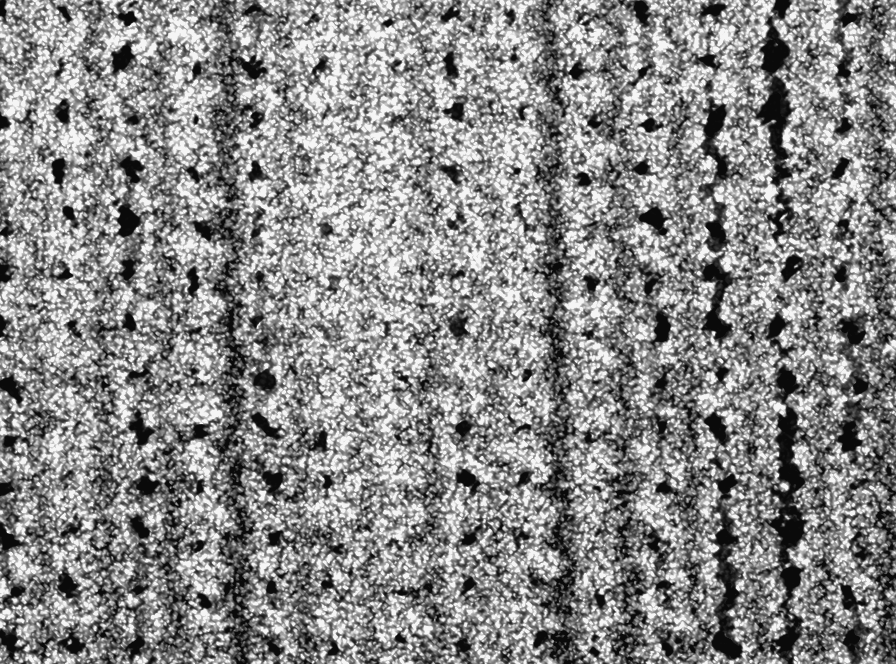
Reproduce this texture procedurally as a Shadertoy shader.

```glsl
// Grainy monochrome ribbed knit: wavy dark furrows between columns of small ragged holes.

const vec2  REPEATS      = vec2(13.76, 12.67);  // columns across, rows down
const vec2  PHASE        = vec2(0.05, 0.27);
const float LEAN         = 0.28;                // sideways drift, in columns
const float STAGGER      = 0.22;                // row shift between columns
const float HOLE_RADIUS  = 0.17;                // in row heights
const float HOLE_SOFT    = 0.06;
const vec2  HOLE_SHAPE   = vec2(1.15, 0.85);    // above 1 narrows
const float HALO_DEPTH   = 0.20;
const float FURROW_WIDTH = 0.23;                // in column widths
const float FURROW_DEPTH = 0.56;
const float GRAIN_FINE   = 225.0;               // grains across the canvas
const float GRAIN_COARSE = 125.0;
const float CLUMPS       = 58.0;
const float GRAIN_MEAN   = 0.37;
const vec3  CONTRAST     = vec3(0.95, 0.50, 0.40); // fine, coarse, clumps
const float TONE_BOTTOM  = 0.68;
const float TONE_TOP     = 0.83;
const vec2  WORN_CENTER  = vec2(0.41, 0.60);
const vec2  WORN_SIZE    = vec2(0.10, 0.20);
const float TAU          = 6.2831853;

// Uneven wear: strength of each furrow and of each column of holes
const float FURROW[14] = float[14](0.50, 0.62, 0.65, 1.00, 0.60, 0.40, 0.65,
                                   0.42, 0.98, 0.80, 0.65, 0.55, 0.58, 0.85);
const float HOLES[15] = float[15](1.00, 0.85, 1.00, 0.65, 1.00, 0.60, 0.40, 0.95,
                                  0.60, 0.75, 1.00, 1.15, 1.35, 1.10, 0.80);

float hash(vec2 p) {
    vec3 q = fract(p.xyx * vec3(0.1031, 0.1030, 0.0973));
    q += dot(q, q.yzx + 33.33);
    return fract((q.x + q.y) * q.z);
}

vec2 hash2(vec2 p) {
    return vec2(hash(p + 17.3), hash(p + 61.7));
}

// Cellular noise: soft union of nearby grains of mixed size and brightness
float grains(vec2 p) {
    vec2 cell = floor(p);
    float gap = 1.0;
    for (int j = -1; j <= 1; j++)
    for (int i = -1; i <= 1; i++) {
        vec2 id = cell + vec2(i, j);
        vec2 d = id + hash2(id) - p;
        float falloff = mix(3.2, 7.0, hash(id + 43.1));
        gap *= 1.0 - (0.35 + 0.65 * hash(id)) * exp(-falloff * dot(d, d));
    }
    return 1.0 - gap;
}

// Layered sines that make outlines ragged
vec2 ragged(vec2 p) {
    return 0.50 * sin(p.yx * vec2(7.3, 9.1) + p * vec2(3.7, 2.9))
         + 0.35 * sin(p.yx * vec2(17.9, 14.3) - p * vec2(11.3, 8.7) + 1.7)
         + 0.25 * sin(p.yx * vec2(31.1, 27.7) + p * vec2(23.9, 29.3) + 4.1);
}

// Darkness of the furrow between two columns, lobed once per row
float furrow(vec2 knit) {
    float id = floor(knit.x);
    float sway = 0.06 * sin(TAU * (knit.y + hash(vec2(id, 5.0))))
               + 0.03 * sin(knit.y * 2.3 + id * 4.7);
    float width = FURROW_WIDTH * (1.0 + 0.25 * cos(TAU * knit.y));
    float d = (fract(knit.x) - 0.5 + sway) / width;
    return FURROW[clamp(int(id), 0, 13)] * exp(-d * d);
}

// x: darkness of the holes and the seams joining them, y: haze around each hole
vec2 holes(vec2 knit, vec2 cellShape, float lump) {
    float column = floor(knit.x + 0.5);
    knit.y += STAGGER * (hash(vec2(column, 3.0)) - 0.5);
    vec2 id = vec2(column, floor(knit.y + 0.5));
    float strength = HOLES[clamp(int(column), 0, 14)];
    vec2 rough = ragged(knit);
    vec2 jitter = (hash2(id) - 0.5) * vec2(0.20, 0.24);
    vec2 q = (knit - id - jitter) * cellShape * HOLE_SHAPE + 0.10 * rough;
    float radius = HOLE_RADIUS * strength * mix(0.5, 1.3, hash(id + 9.0));
    float edge = length(q) - radius + 0.20 * lump;
    float hole = 1.0 - smoothstep(-HOLE_SOFT, HOLE_SOFT, edge);
    float haze = strength * exp(-dot(q, q * vec2(1.4, 0.6)) / 0.09);

    float bend = 0.08 * sin(TAU * knit.y + column) + 0.06 * rough.x;
    float spread = 0.04 + 0.06 * sin(knit.y * 0.9 + column * 2.1);
    float side = abs(knit.x - column + bend) - spread + 0.15 * lump;
    float seam = 1.0 - smoothstep(-0.03, 0.08, side);
    return vec2(max(hole, 0.95 * seam * smoothstep(0.8, 1.25, strength)), haze);
}

void mainImage(out vec4 fragColor, in vec2 fragCoord) {
    vec2 uv = fragCoord / iResolution.xy;
    vec2 p = fragCoord / iResolution.x;

    // Column and row coordinates, leaning right toward the bottom
    vec2 knit = vec2(uv.x, 1.0 - uv.y) * REPEATS - PHASE;
    knit.x -= LEAN * (0.5 - uv.y);
    vec2 cellShape = vec2(iResolution.x / iResolution.y * REPEATS.y / REPEATS.x, 1.0);

    // Three sizes of grain, bent out of round
    vec2 bent = p + 0.0012 * ragged(p * 38.0);
    vec3 grain = vec3(grains(bent * GRAIN_FINE), grains(bent * GRAIN_COARSE + 31.0),
                      grains(bent * CLUMPS + 73.0)) - GRAIN_MEAN;

    // Faded patch
    vec2 w = (uv - WORN_CENTER) / WORN_SIZE;
    float kept = 1.0 - 0.45 * exp(-dot(w, w));

    float groove = furrow(knit + 0.07 * ragged(knit * 0.8)) * kept;
    vec2 hole = holes(knit, cellShape, grain.z + 0.4 * grain.y) * kept;

    float tone = mix(TONE_BOTTOM, TONE_TOP, uv.y);
    tone -= FURROW_DEPTH * groove + HALO_DEPTH * hole.y;
    tone += dot(grain, CONTRAST) * (1.0 - 0.3 * groove);
    tone *= 1.0 - 0.95 * hole.x;

    fragColor = vec4(vec3(clamp(tone, 0.04, 0.96)), 1.0);
}
```
